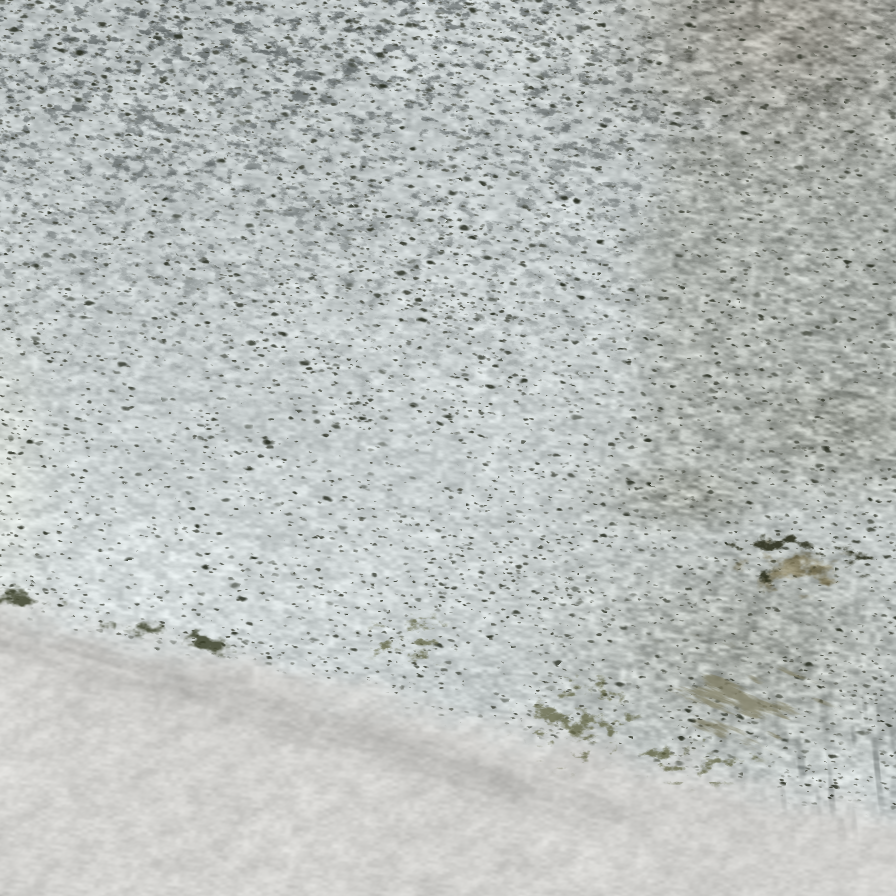
Reproduce this texture procedurally as a three.js fragment shader.

```glsl
varying vec2 vUv;

float hash(vec2 p) {
  vec3 q = fract(vec3(p.xyx) * 0.1031);
  q += dot(q, q.yzx + 33.33);
  return fract((q.x + q.y) * q.z);
}

float noise(vec2 p) {
  vec2 i = floor(p), f = fract(p);
  f = f * f * (3.0 - 2.0 * f);
  return mix(mix(hash(i), hash(i + vec2(1.0, 0.0)), f.x),
             mix(hash(i + vec2(0.0, 1.0)), hash(i + 1.0), f.x), f.y);
}

float fbm(vec2 p) {
  float sum = 0.0, amp = 0.5;
  for (int i = 0; i < 4; i++) {
    sum += amp * noise(p);
    p = p * 2.03 + 17.3;
    amp *= 0.5;
  }
  return sum / 0.9375;
}

mat2 turn(float a) {
  return mat2(cos(a), -sin(a), sin(a), cos(a));
}

// Soft elliptical region, 1 at its centre
float blob(vec2 p, vec2 centre, vec2 radius) {
  vec2 d = (p - centre) / radius;
  return exp(-dot(d, d));
}

// Soft band around a line, 1 at zero distance
float band(float d, float width) {
  return exp(-d * d / (width * width));
}

// Scattered flat stones, at most one per cell
float stones(vec2 p, float cells, float density, float seed) {
  vec2 q = turn(-0.14) * p * cells * vec2(1.0, 1.35) + seed;
  q.x += 0.5 * mod(floor(q.y), 2.0);
  vec2 id = floor(q);
  vec2 d = fract(q) - 0.5 - 0.5 * (vec2(hash(id + 3.7), hash(id + 9.1)) - 0.5);
  d += 0.16 * (vec2(noise(q * 4.0), noise(q * 4.0 + 40.0)) - 0.5);
  float radius = mix(0.16, 0.32, hash(id + 21.3));
  float shape = 1.0 - smoothstep(radius * 0.3, radius * 1.2, length(d * vec2(1.0, 1.5)));
  return shape * step(hash(id + 5.9), density) * mix(0.3, 1.0, hash(id + 14.2));
}

// Broken cover that thins out towards the rim of a region
float ragged(vec2 p, float region, vec2 scale) {
  float cover = smoothstep(0.3, 0.6, region * 0.5 + (fbm(p * scale) - 0.5) * 1.3);
  return cover * smoothstep(0.08, 0.3, region);
}

void main() {
  vec2 p = vUv;
  float broad = fbm(p * 6.0) - 0.5;
  float clump = fbm(p * vec2(22.0, 30.0) + 5.0) - 0.5;
  float fine = noise(turn(-0.1) * p * vec2(150.0, 280.0)) - 0.5;
  float medium = fbm(turn(-0.12) * p * vec2(60.0, 130.0)) - 0.5;
  float edge = 0.316 - 0.235 * p.x + 0.05 * clump;
  float slope = smoothstep(-0.025, 0.035, p.y - edge);

  // Bare ground showing through on the right
  float bare = 0.68 * smoothstep(0.66, 0.78, p.x + 0.1 * broad) * smoothstep(0.36, 0.5, p.y);
  float corner = blob(p, vec2(0.88, 0.98), vec2(0.16, 0.13));
  bare = max(bare, corner);
  bare = max(bare, blob(p, vec2(0.77, 0.45), vec2(0.1, 0.05)));
  bare = max(bare, 0.95 * blob(p, vec2(0.94, 0.53), vec2(0.2, 0.1)));
  bare = max(bare, 0.75 * blob(p, vec2(0.84, 0.28), vec2(0.2, 0.13)));
  bare *= 1.0 - 0.7 * blob(p, vec2(0.77, 0.865), vec2(0.05, 0.02));

  // Slope snow
  vec3 hill = mix(vec3(0.79, 0.817, 0.818), vec3(0.625, 0.64, 0.61), bare);
  hill = mix(hill, vec3(0.61, 0.59, 0.555), corner * 0.6);
  hill += 0.05 * broad + 0.05 * clump;
  hill += fine * mix(0.13, 0.25, bare) + medium * mix(0.16, 0.34, bare);
  float upper = smoothstep(0.42, 1.0, p.y) * (1.0 - bare);
  float flecks = fbm(turn(-0.12) * p * vec2(95.0, 170.0) + 8.0);
  hill -= upper * 0.3 * smoothstep(0.5, 0.75, flecks);
  hill -= 0.04 * upper * (1.0 - smoothstep(0.2, 0.65, p.x));
  hill += 0.035 * blob(p, vec2(0.15, 0.35), vec2(0.17, 0.08));
  hill += vec3(0.04, 0.035, 0.015) * blob(p, vec2(0.0, 0.48), vec2(0.05, 0.14));

  // Smooth lower snow with a worn track
  vec3 ground = vec3(0.82, 0.818, 0.806) + 0.04 * broad + 0.06 * fine;
  ground += 0.12 * (fbm(turn(0.5) * p * vec2(45.0, 75.0)) - 0.5);
  float track = p.y - (0.297 - 0.3 * p.x);
  float worn = band(track, 0.024) * (1.0 - smoothstep(0.55, 0.8, p.x));
  ground -= worn * (0.03 + 0.08 * noise(vec2(p.x * 14.0, track * 160.0)));
  float drift = blob(p, vec2(0.67, 0.02), vec2(0.06, 0.035));
  ground += 0.05 * ragged(p, drift, vec2(25.0));
  vec3 color = mix(ground, hill, slope);

  // Stones in several sizes, with denser outcrops
  float outcrop = blob(p, vec2(0.45, 0.663), vec2(0.02, 0.015));
  outcrop = max(outcrop, blob(p, vec2(0.53, 0.652), vec2(0.055, 0.02)));
  outcrop = max(outcrop, blob(p, vec2(0.38, 0.76), vec2(0.04, 0.035)));
  float density = 0.22 + 0.16 * upper + 0.25 * broad + 0.6 * clump;
  density *= 1.0 - 0.8 * blob(p, vec2(0.17, 0.36), vec2(0.13, 0.06));
  density = density * mix(1.0, 0.6, bare) + 0.45 * outcrop;
  for (int i = 0; i < 4; i++) {
    float layer = float(i);
    float stone = stones(p, 46.0 + 18.0 * layer, density * (0.65 + 0.15 * layer), 31.0 * layer + 11.0);
    vec3 tint = mix(vec3(0.15, 0.17, 0.12), vec3(0.34, 0.35, 0.31), layer / 3.0);
    color = mix(color, tint, stone * smoothstep(0.4, 0.7, slope) * 0.95);
  }

  // Low shrubs along the snow edge
  float rim = band(p.y - 0.338 + 0.24 * p.x, 0.012) * (1.0 - smoothstep(0.22, 0.32, p.x));
  color = mix(color, vec3(0.24, 0.26, 0.17), 0.85 * ragged(p, rim * 0.65, vec2(45.0, 70.0)));

  // Moss and dry grass
  float moss = blob(p, vec2(0.645, 0.195), vec2(0.06, 0.045));
  moss = max(moss, blob(p, vec2(0.775, 0.152), vec2(0.06, 0.025)));
  moss = max(moss, 0.75 * blob(p, vec2(0.46, 0.285), vec2(0.045, 0.03)));
  float grass = blob(turn(-0.3) * (p - vec2(0.82, 0.225)), vec2(0.0), vec2(0.085, 0.045));
  vec2 slant = turn(-0.35) * p;
  color = mix(color, vec3(0.5, 0.49, 0.39), 0.75 * ragged(slant, grass, vec2(24.0, 110.0)));
  color = mix(color, vec3(0.38, 0.39, 0.26), 0.75 * ragged(p, moss * 0.85, vec2(70.0, 120.0)));

  // Exposed bank under a dark broken ledge
  float bank = blob(p, vec2(0.888, 0.367), vec2(0.05, 0.027));
  color = mix(color, vec3(0.47, 0.44, 0.32) + 0.5 * medium, 0.85 * ragged(p, bank * 1.4, vec2(40.0, 60.0)));
  float ledge = blob(p, vec2(0.89, 0.391), vec2(0.065, 0.012));
  ledge = max(ledge, blob(p, vec2(0.86, 0.362), vec2(0.016, 0.019)));
  ledge = max(ledge, 0.9 * blob(p, vec2(0.945, 0.37), vec2(0.035, 0.022)));
  color = mix(color, vec3(0.17, 0.18, 0.11), 0.9 * ragged(p, ledge, vec2(60.0, 95.0)));

  // Upright stalks at the lower right
  float reeds = blob(p, vec2(0.94, 0.155), vec2(0.08, 0.06));
  float stalk = noise(vec2(p.x * 130.0 + 12.0 * p.y, p.y * 28.0));
  color -= reeds * (0.24 * smoothstep(0.5, 0.9, stalk) - 0.04);

  gl_FragColor = vec4(clamp(color, 0.0, 1.0), 1.0);
}
```
